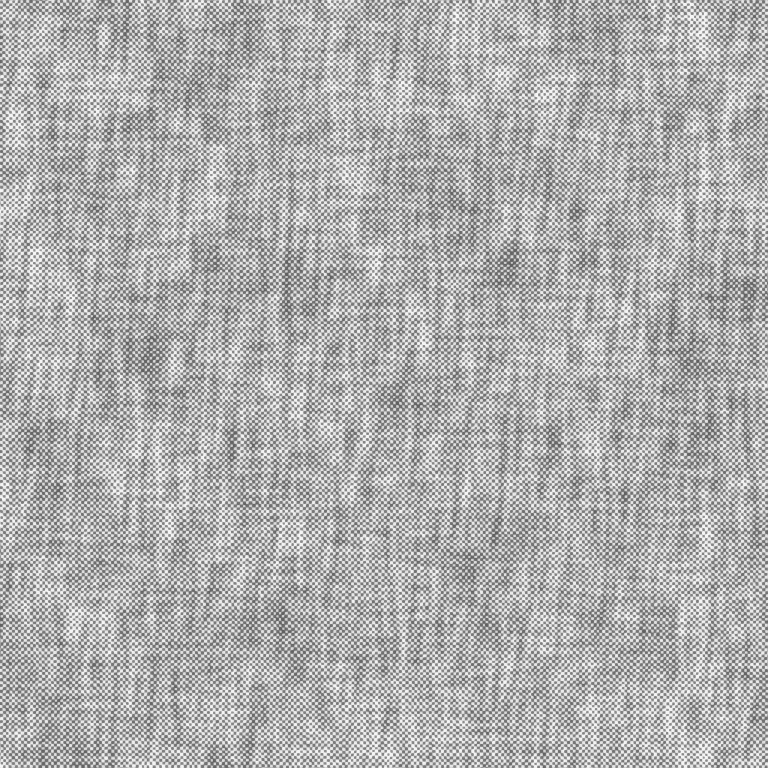
Give the GLSL for this texture, as a WebGL 1 fragment shader.

```glsl
precision highp float;

// Grey plain-weave cloth: a fine checker of dark warp and pale weft crossings.
// Gradient noise bends the threads, and stretched noise in both directions
// adds slubs that change the thread tone and the size of the crossings.

uniform vec2 u_resolution;

const float PI = 3.14159265;

vec2 randomGradient(vec2 cell) {
  vec3 p = fract(cell.xyx * vec3(0.1031, 0.1030, 0.0973));
  p += dot(p, p.yzx + 33.33);
  float angle = 2.0 * PI * fract((p.x + p.y) * p.z);
  return vec2(cos(angle), sin(angle));
}

// Gradient noise, roughly -0.7 to 0.7
float gradientNoise(vec2 p) {
  vec2 cell = floor(p);
  vec2 f = p - cell;
  vec2 fade = f * f * f * (f * (f * 6.0 - 15.0) + 10.0);
  float a = dot(randomGradient(cell), f);
  float b = dot(randomGradient(cell + vec2(1.0, 0.0)), f - vec2(1.0, 0.0));
  float c = dot(randomGradient(cell + vec2(0.0, 1.0)), f - vec2(0.0, 1.0));
  float d = dot(randomGradient(cell + 1.0), f - 1.0);
  return mix(mix(a, b, fade.x), mix(c, d, fade.x), fade.y);
}

// Thick and thin stretches of yarn, upright and level
float slubs(vec2 uv) {
  float lean = uv.x - 0.06 * uv.y;
  float warp = gradientNoise(vec2(lean * 105.0, uv.y * 17.0) + 7.3)
             + 0.6 * gradientNoise(vec2(lean * 52.0, uv.y * 9.0) + 61.7);
  float weft = gradientNoise(vec2(uv.x * 19.0, uv.y * 115.0) + 143.1);
  return warp + 0.8 * weft;
}

void main() {
  vec2 uv = gl_FragCoord.xy / u_resolution.y;

  // Threads wander slightly from the regular grid
  vec2 wander = vec2(gradientNoise(uv * vec2(60.0, 28.0) + 211.4),
                     gradientNoise(uv * vec2(28.0, 60.0) + 307.9));
  vec2 thread = uv * 256.0 + 0.5 * wander;

  float slub = slubs(uv);
  float cloud = gradientNoise(uv * 7.0 + 401.2);
  float grain = gradientNoise(uv * 230.0 + 17.6);

  // Alternating crossings, widened or narrowed by the yarn
  float weave = sin(PI * thread.x) * sin(PI * thread.y);
  weave += 0.28 * slub + 0.15 * cloud + 0.3 * grain;
  float weft = smoothstep(-0.6, 0.6, weave);

  float tone = mix(0.48, 0.89, weft);
  tone += 0.09 * slub + 0.06 * cloud + 0.07 * grain;
  gl_FragColor = vec4(vec3(clamp(tone, 0.38, 0.96)), 1.0);
}
```
